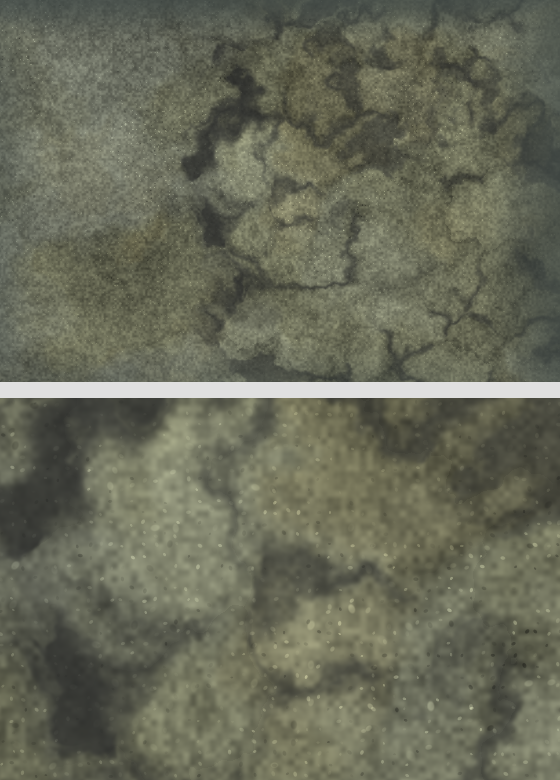
Top: the whole. Bottom: its middle third, enlarged.
Give the GLSL for this texture, as a WebGL 2 fragment shader.

```glsl
#version 300 es
precision highp float;
uniform vec2 u_resolution;
out vec4 fragColor;

const vec3 SAND_TINT = vec3(1.0, 1.04, 0.94);
const vec3 OLIVE_TINT = vec3(1.0, 1.015, 0.81);
const vec3 BROWN_TINT = vec3(1.03, 0.98, 0.70);
const vec3 SHADOW = vec3(0.2, 0.205, 0.195);
const vec3 HAZE = vec3(0.255, 0.29, 0.28);

float hash(vec2 p) {
  vec3 q = fract(vec3(p.xyx) * 0.1031);
  q += dot(q, q.yzx + 33.33);
  return fract((q.x + q.y) * q.z);
}

vec2 hash2(vec2 p) {
  return vec2(hash(p), hash(p + 71.7));
}

float noise(vec2 p) {
  vec2 i = floor(p), f = fract(p);
  f = f * f * (3.0 - 2.0 * f);
  return mix(mix(hash(i), hash(i + vec2(1, 0)), f.x),
             mix(hash(i + vec2(0, 1)), hash(i + vec2(1, 1)), f.x), f.y);
}

// Fractal noise centred on zero
float fbm(vec2 p, int octaves) {
  float sum = 0.0, amp = 0.5;
  for (int i = 0; i < octaves; i++) {
    sum += amp * (noise(p) - 0.5);
    p = mat2(1.6, 1.2, -1.2, 1.6) * p + 17.3;
    amp *= 0.5;
  }
  return sum;
}

vec2 warp(vec2 p, int octaves) {
  return vec2(fbm(p, octaves), fbm(p + 43.1, octaves));
}

// x: distance to the cell border, y: random value of the cell
vec2 stones(vec2 p) {
  vec2 cell = floor(p);
  float near = 9.0, second = 9.0, id = 0.0;
  for (int y = -1; y <= 1; y++)
    for (int x = -1; x <= 1; x++) {
      vec2 c = cell + vec2(x, y);
      float d = length(c + 0.1 + 0.8 * hash2(c) - p);
      if (d < near) { second = near; near = d; id = hash(c + 5.5); }
      else second = min(second, d);
    }
  return vec2(second - near, id);
}

// Scattered oval grains, signed by their brightness
float grains(vec2 p, float scale, float density) {
  vec2 q = p * scale, cell = floor(q);
  float angle = 6.283 * hash(cell + 9.1), radius = mix(0.16, 0.32, hash(cell + 3.7));
  vec2 d = fract(q) - 0.5 - 0.36 * (hash2(cell) - 0.5);
  d = mat2(cos(angle), sin(angle), -sin(angle), cos(angle)) * d;
  float shape = 1.0 - smoothstep(radius * 0.5, radius, length(d * vec2(1.0, 1.4)));
  return shape * step(hash(cell + 21.3), density) * mix(-0.6, 1.0, hash(cell + 13.9));
}

float segmentDistance(vec2 p, vec2 a, vec2 b) {
  vec2 d = b - a;
  return length(p - a - d * clamp(dot(p - a, d) / dot(d, d), 0.0, 1.0));
}

// Depth of the winding crevice
float crevice(vec2 p, float width) {
  vec2 path[5] = vec2[](vec2(0.54, 0.84), vec2(0.65, 0.66), vec2(0.5, 0.59),
                        vec2(0.55, 0.43), vec2(0.69, 0.18));
  float d = 9.0;
  for (int i = 0; i < 4; i++) d = min(d, segmentDistance(p, path[i], path[i + 1]));
  return 1.0 - smoothstep(0.2 * width, width, d);
}

void main() {
  vec2 p = gl_FragCoord.xy / u_resolution.y;
  float aspect = u_resolution.x / u_resolution.y;
  vec2 q = p + 0.2 * warp(p * 6.0, 3) + 0.07 * warp(p * 26.0, 4);

  // Ground regions
  float rocky = smoothstep(0.4, 0.7, q.x + 0.5 * fbm(p * 3.0 + 8.0, 3));
  float mound = 1.0 - smoothstep(0.75, 1.1, length((q - vec2(0.32, 0.23)) / vec2(0.28, 0.21)));
  float algae = smoothstep(-0.08, 0.16, fbm(q * 4.0 + 31.0, 4));
  float gravel = smoothstep(-0.06, 0.14, fbm(q * 4.5 + 57.0, 3)) * (1.0 - 0.7 * mound);

  // Soft light, lumpy relief and rounded stones
  vec2 stone = stones(q * vec2(6.2, 6.8) + 2.4);
  vec2 lump = q * 9.0 + 3.0;
  float relief = fbm(lump, 4) - fbm(lump + vec2(-0.25, 0.4), 4);
  float light = 0.418 + 0.2 * fbm(p * 3.2, 3) + 0.13 * fbm(q * 13.0, 4);
  light += (0.06 + 0.1 * rocky) * relief;
  light += rocky * (0.06 * smoothstep(0.0, 0.45, stone.x) + 0.07 * (stone.y - 0.5) - 0.02);
  light -= 0.045 * algae * (1.0 - 0.4 * mound);

  // Fine sediment and pebbles
  light += 0.13 * fbm(p * 62.0, 3) + 0.13 * (noise(p * 175.0) - 0.5);
  light += mix(0.09, 0.19, gravel) * grains(p, 105.0, 0.5);
  light += mix(0.03, 0.15, gravel) * grains(p + 3.3, 58.0, 0.32);
  light += 0.08 * grains(p + 7.7, 30.0, 0.14) * gravel;

  // Colour of sand, olive growth and brown patches
  float olive = clamp(0.2 + 0.45 * rocky + 0.55 * mound + 0.4 * algae, 0.0, 1.0);
  float brown = smoothstep(0.02, 0.2, fbm(q * 5.0 + 12.0, 3)) * (0.2 + 0.4 * mound + 0.2 * rocky);
  vec3 tint = mix(mix(SAND_TINT, OLIVE_TINT, olive), BROWN_TINT, brown);
  vec3 color = light * tint;

  // Broken dark gaps and hollows between the stones
  float broken = smoothstep(-0.04, 0.1, fbm(q * 10.0 + 77.0, 4));
  float gap = (1.0 - smoothstep(0.0, 0.24, stone.x)) * rocky * broken;
  float hollow = smoothstep(0.13, 0.24, fbm(q * 7.0 + 91.0, 4)) * rocky;
  float width = 0.07 + 0.16 * fbm(p * 9.0 + 4.0, 3);
  float depth = crevice(q, max(width, 0.02)) * mix(0.35, 1.0, broken);
  float shade = 1.0 - (1.0 - 0.6 * gap) * (1.0 - 0.55 * hollow) * (1.0 - 0.85 * depth);
  color = mix(color, SHADOW * (0.7 + 0.7 * light), shade);

  // Bluish haze towards the borders
  vec2 border = min(p, vec2(aspect, 1.0) - p) + 0.08 * fbm(p * 4.0 + 19.0, 2);
  float right = 1.0 - smoothstep(-0.02, 0.24, aspect - p.x);
  float top = 1.0 - smoothstep(-0.01, 0.12, 1.0 - p.y);
  float rim = 1.0 - smoothstep(-0.05, 0.13, min(border.x, border.y));
  color = mix(color, HAZE, clamp(max(max(0.7 * right, 0.75 * top), 0.4 * rim), 0.0, 0.85));

  fragColor = vec4(color, 1.0);
}
```
